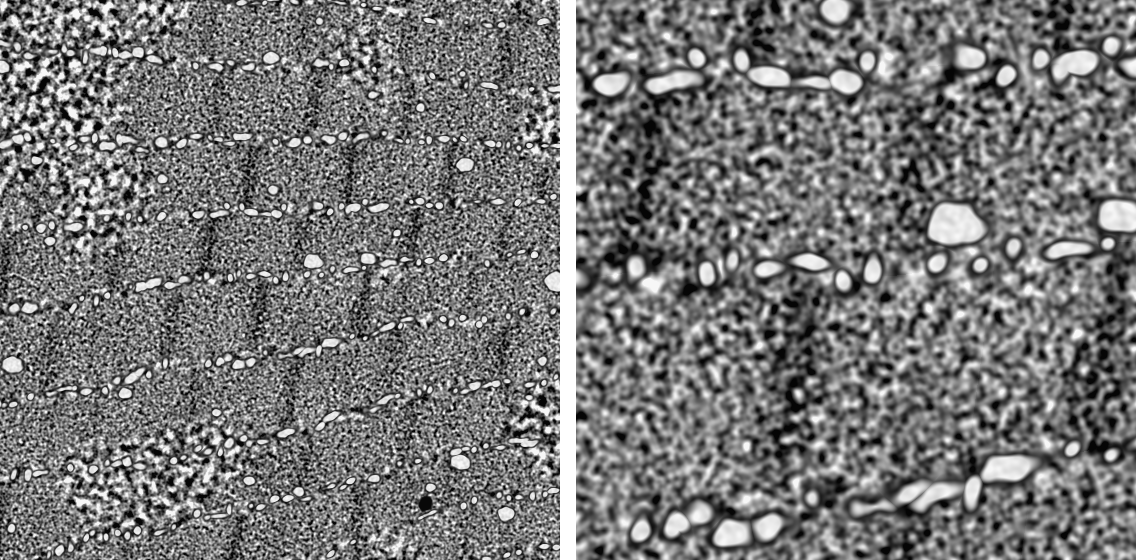
Left, the full canvas; right, a detail of the centre.
Give the GLSL for this texture, as a WebGL 1 fragment shader.

```glsl
precision highp float;
// Grainy grey micrograph of muscle: slanted fibrils, dark cross bands and bright vesicles.
uniform vec2 u_resolution;

const float ROWS = 8.0;          // fibrils across the canvas height
const float BEAD_STEP = 0.02;    // spacing of vesicles along a fibril border
const float SCATTER_STEP = 0.1;  // spacing of the loose vesicles
const float BASE_GREY = 0.475;
const float RIM_GREY = 0.07;
const float LUMEN_GREY = 0.91;

vec2 hash2(vec2 p) {
  vec3 q = fract(p.xyx * vec3(0.1031, 0.1030, 0.0973));
  q += dot(q, q.yzx + 33.33);
  return fract((q.xx + q.yz) * q.zy);
}

float cornerSlope(vec2 cell, vec2 f, vec2 corner) {
  return dot(hash2(cell + corner) * 2.0 - 1.0, f - corner);
}

// Gradient noise, roughly -0.6 to 0.6
float noise(vec2 p) {
  vec2 cell = floor(p), f = fract(p);
  vec2 w = f * f * f * (f * (f * 6.0 - 15.0) + 10.0);
  float low = mix(cornerSlope(cell, f, vec2(0, 0)), cornerSlope(cell, f, vec2(1, 0)), w.x);
  float high = mix(cornerSlope(cell, f, vec2(0, 1)), cornerSlope(cell, f, vec2(1, 1)), w.x);
  return mix(low, high, w.y);
}

vec2 rotate(vec2 p, float angle) {
  float c = cos(angle), s = sin(angle);
  return vec2(c * p.x - s * p.y, s * p.x + c * p.y);
}

// Two turned layers hide the noise lattice
float grain(vec2 p, float freq) {
  return noise(rotate(p, 0.5) * freq + 17.0) + noise(rotate(p, 1.2) * freq * 1.45 + 91.0);
}

float bell(float x, float width) {
  return exp(-x * x / (width * width));
}

float ellipse(vec2 p, vec2 radius) {
  return (length(p / radius) - 1.0) * min(radius.x, radius.y);
}

// Distance to the chain of vesicles along one fibril border
float beadChain(vec2 p, float row) {
  float cell = floor(p.x / BEAD_STEP), d = 1.0;
  for (int i = -1; i <= 1; i++) {
    vec2 id = vec2(cell + float(i), row);
    vec2 place = hash2(id + 7.0), size = hash2(id + 131.0);
    vec2 center = vec2((id.x + 0.25 + 0.5 * place.x) * BEAD_STEP, (place.y - 0.5) * 0.014);
    vec2 radius = vec2(mix(0.004, 0.016, size.x * size.x), mix(0.0032, 0.0072, size.y));
    float absent = step(hash2(id + 53.0).x, 0.35);
    d = min(d, ellipse(p - center, radius) + absent);
  }
  return d;
}

// Distance to the loose round vesicles
float looseVesicles(vec2 p) {
  vec2 cell = floor(p / SCATTER_STEP);
  float d = 1.0;
  for (int j = -1; j <= 1; j++) {
    for (int i = -1; i <= 1; i++) {
      vec2 id = cell + vec2(i, j);
      vec2 size = hash2(id + 211.0);
      vec2 center = (id + hash2(id + 23.0)) * SCATTER_STEP;
      vec2 radius = mix(0.005, 0.017, size.x * size.x) * vec2(1.0 + 0.4 * size.y, 1.0);
      d = min(d, ellipse(p - center, radius) + step(0.28, hash2(id + 77.0).y));
    }
  }
  return d;
}

// Dark cross bands, staggered from fibril to fibril
float crossBands(vec2 p, float fibril) {
  float along = (p.x - 0.14 * p.y) * 5.6 + hash2(vec2(fibril, 5.0)).x;
  vec2 h = hash2(vec2(floor(along), fibril + 40.0));
  float offset = (fract(along) - mix(0.35, 0.65, h.x)) / 5.6;
  offset += 0.012 * noise(p * 22.0);
  return bell(offset, 0.013) * mix(0.45, 1.0, h.y) + 0.2 * bell(abs(offset) - 0.075, 0.006);
}

void main() {
  vec2 p = gl_FragCoord.xy / u_resolution.y;
  float soft = max(0.0016, 0.75 / u_resolution.y);

  // Fibril coordinates: borders climb below and flatten above
  float v = p.y - (p.x - 0.5) * mix(0.3, -0.1, p.y);
  v += 0.05 * noise(p * 3.0 + 4.0) + 0.012 * noise(p * 13.0);
  float row = floor(v * ROWS + 0.5);
  float border = v - row / ROWS;

  // Coarse membrane network in patches and beside the borders
  float patches = smoothstep(0.1, 0.28, noise(p * 3.6 + 31.0));
  float corner = bell(length((p - vec2(0.03, 0.88)) * vec2(1.0, 0.85)), 0.2);
  float membrane = max(max(patches, smoothstep(0.15, 0.6, corner)), 0.75 * bell(border, 0.014));

  float fine = grain(p, 135.0);
  float network = grain(p + 0.004 * noise(p * 40.0), 58.0);
  float tone = BASE_GREY + fine * mix(0.75, 0.5, membrane);
  tone += membrane * (1.2 * network + 0.04) + 0.1 * noise(p * 9.0);
  tone -= 0.24 * crossBands(p, floor(v * ROWS)) * (1.0 - 0.8 * membrane);

  // Vesicles: dark rim, pale lumen
  float wobble = 0.005 * noise(p * 75.0);
  float d = min(beadChain(vec2(p.x, border), row), looseVesicles(p)) + wobble;
  tone = mix(tone, RIM_GREY, 0.75 * (1.0 - smoothstep(0.001, 0.0055, d)));
  tone = mix(tone, LUMEN_GREY + 0.12 * fine, 1.0 - smoothstep(-soft, soft, d));

  // One dense dark granule
  float granule = ellipse(p - vec2(0.76, 0.1), vec2(0.012)) + wobble;
  tone = mix(tone, 0.03, 1.0 - smoothstep(-soft, 2.0 * soft, granule));

  gl_FragColor = vec4(vec3(clamp(tone, 0.02, 0.97)), 1.0);
}
```
